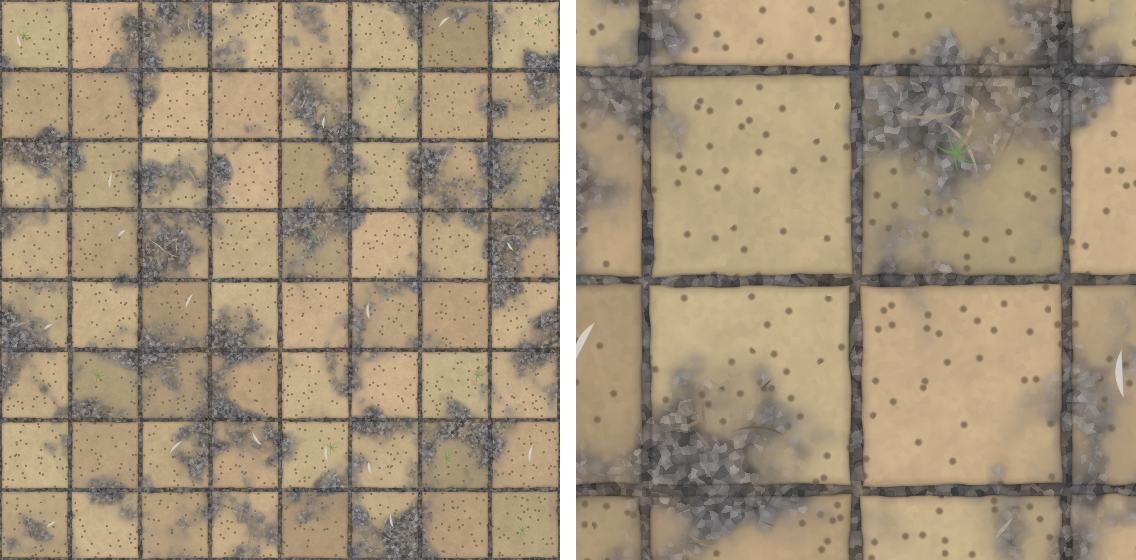
Left: the whole. Right: its middle third, enlarged.
Give the GLSL for this texture, as a WebGL 2 fragment shader.

```glsl
#version 300 es
precision highp float;
// Weathered sandstone paving: square slabs, gritty joints, drifts of grey grit and plant litter.

#define TILES 8.0        // slabs across and down
#define SLAB_HALF 0.474  // half size of a slab, in tile units
#define TILT 0.012       // largest slab rotation, radians
#define DIRT_START 0.57  // field level where grit begins
#define DIRT_FULL 0.80   // field level of full cover
#define TWIGS 9          // candidate twigs per slab
#define SAND_DARK vec3(0.65, 0.575, 0.465)
#define SAND_LIGHT vec3(0.785, 0.70, 0.57)
#define STAIN vec3(0.53, 0.48, 0.41)
#define GRIT_DARK vec3(0.24, 0.235, 0.235)
#define GRIT_LIGHT vec3(0.62, 0.59, 0.565)

uniform vec2 u_resolution;
out vec4 fragColor;

vec3 hash(vec2 p) {
  vec3 q = fract(p.xyx * vec3(0.1031, 0.1030, 0.0973));
  q += dot(q, q.yxz + 33.33);
  return fract((q.xxy + q.yxx) * q.zyx);
}

// Smooth cellular noise with n cells across, seamless at the canvas edge.
float cloud(vec2 uv, float n) {
  vec2 cell = floor(uv * n), f = fract(uv * n);
  float sum = 0.0, total = 0.0;
  for (int y = -1; y <= 1; y++)
    for (int x = -1; x <= 1; x++) {
      vec2 o = vec2(x, y);
      vec3 h = hash(mod(cell + o, n) + n);
      vec2 d = o + 0.1 + 0.8 * h.xy - f;
      float w = exp(-5.0 * dot(d, d));
      sum += w * h.z;
      total += w;
    }
  return sum / total;
}

// Nearest grain: x = distance in cells, y = random value of that grain.
vec2 grain(vec2 uv, float n) {
  vec2 cell = floor(uv * n), f = fract(uv * n);
  vec2 best = vec2(9.0, 0.0);
  for (int y = -1; y <= 1; y++)
    for (int x = -1; x <= 1; x++) {
      vec2 o = vec2(x, y);
      vec3 h = hash(mod(cell + o, n) + 2.0 * n);
      float d = length(o + h.xy - f);
      if (d < best.x) best = vec2(d, h.z);
    }
  return best;
}

// Coverage of a pointed, slightly bent blade centred on the origin.
float blade(vec2 p, float angle, float len, float width, float bend, float px) {
  float c = cos(angle), s = sin(angle);
  p = vec2(c * p.x + s * p.y, c * p.y - s * p.x);
  float x = p.x / len;
  float d = abs(p.y + bend * len * x * x) - width * (1.0 - x * x);
  return 1.0 - smoothstep(-px, px, d);
}

void main() {
  vec2 uv = gl_FragCoord.xy / min(u_resolution.x, u_resolution.y);
  float px = 0.7 * TILES / min(u_resolution.x, u_resolution.y);
  vec2 tile = mod(floor(uv * TILES), TILES);
  vec2 local = fract(uv * TILES) - 0.5;
  vec3 id = hash(tile + 41.0);
  vec3 id2 = hash(tile + 87.0);

  float broad = cloud(uv, 14.0);
  float medium = cloud(uv, 32.0);
  float fine = cloud(uv, 80.0);

  // Slab outline: a little shifted, turned and chipped
  float turn = TILT * (2.0 * id.x - 1.0);
  vec2 q = local - 0.012 * (id2.xy - 0.5);
  q += turn * vec2(-q.y, q.x);
  float edge = max(abs(q.x), abs(q.y)) - SLAB_HALF + 0.016 * (fine - 0.5);
  float slab = 1.0 - smoothstep(-px, px, edge);

  // Grit: two sizes of stone
  vec2 small = grain(uv, 232.0);
  vec2 large = grain(uv, 120.0);
  float tone = 0.55 * small.y + 0.45 * large.y;
  vec3 grit = mix(GRIT_DARK, GRIT_LIGHT, tone) * (1.12 - 0.25 * large.x);
  grit *= mix(vec3(1.06, 1.0, 0.92), vec3(0.96, 1.0, 1.06), medium);

  // Dirt gathers near joints and differs between slabs
  float field = 0.55 * broad + 0.30 * medium + 0.15 * fine;
  field += 0.16 * (id.y - 0.5) + 0.10 * smoothstep(0.15, 0.5, max(abs(local.x), abs(local.y)));
  float cover = smoothstep(DIRT_START, DIRT_FULL, field + 0.14 * (tone - 0.5));

  // Sandstone: slab tone, mottling, stained halo, worn rim and specks
  vec3 sand = mix(SAND_DARK, SAND_LIGHT, sqrt(id.z));
  sand *= mix(vec3(1.02, 0.98, 0.97), vec3(0.99, 1.01, 0.97), id2.z);
  sand *= 0.95 + 0.06 * fine + 0.04 * medium + 0.04 * (small.y - 0.5);
  sand = mix(sand, STAIN, 0.45 * smoothstep(0.45, 0.72, field));
  sand *= 1.0 - 0.13 * smoothstep(-0.05, 0.0, edge);
  vec2 speck = grain(uv, 96.0);
  float spot = 1.0 - smoothstep(0.08, 0.30, speck.x);
  sand = mix(sand, vec3(0.40, 0.34, 0.27), 0.7 * spot * step(0.72, speck.y));

  // Grit over slab, darker joints between
  vec3 color = mix(sand, grit, 0.94 * cover);
  color = mix(grit * 0.84, color, slab);
  color *= 1.0 - 0.16 * (1.0 - smoothstep(0.0, 0.014, abs(edge)));

  // Dry twigs, mostly caught in the grit
  for (int k = 0; k < TWIGS; k++) {
    vec3 h = hash(tile + 13.0 * float(k) + 150.0);
    vec3 g = hash(tile + 17.0 * float(k) + 320.0);
    float twig = blade(local - 0.64 * (h.xy - 0.5), 6.283 * h.z, 0.04 + 0.12 * g.x,
                       0.006 + 0.004 * g.y, 0.5 * (g.z - 0.5), px);
    vec3 straw = mix(vec3(0.36, 0.29, 0.22), vec3(0.78, 0.72, 0.62), g.y);
    color = mix(color, straw, 0.8 * twig * smoothstep(0.15, 0.7, cover));
  }

  // A pale leaf on some slabs, a green sprout on a few
  vec3 h = hash(tile + 503.0);
  vec2 spotAt = local - 0.5 * (h.xy - 0.5);
  float leaf = blade(spotAt, 0.5 + 1.7 * h.z, 0.07 + 0.05 * id2.x, 0.017, 0.15, px);
  color = mix(color, vec3(0.84, 0.83, 0.81), 0.9 * leaf * step(0.72, id2.y));
  for (int k = 0; k < 3; k++) {
    float sprout = blade(spotAt - 0.08, 0.4 + 0.9 * float(k) + h.z, 0.09, 0.007, 0.4, px);
    color = mix(color, vec3(0.42, 0.58, 0.32), 0.8 * sprout * step(0.88, id2.z));
  }

  fragColor = vec4(clamp(color, 0.0, 1.0), 1.0);
}
```
